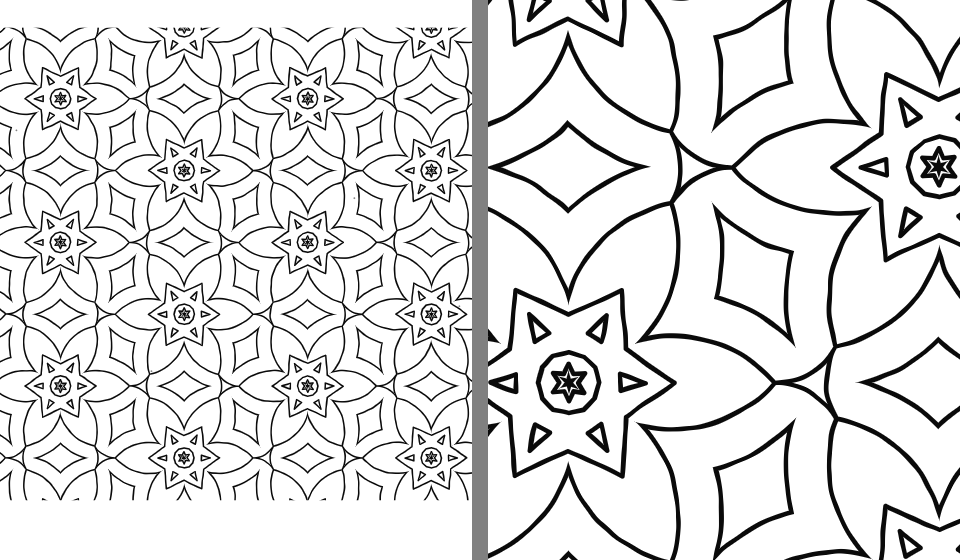
Left: the whole. Right: its middle third, enlarged.
A Shadertoy shader for this pattern:

```glsl
// Line drawing of six-petalled star flowers on a hexagonal lattice, between white bands.
// Each cell is folded into one 30 degree wedge, where a few segments and arcs
// give the whole motif. Low noise makes the pen line waver; a few specks are scattered.

float hash(vec2 p) {
    return fract(sin(dot(p, vec2(12.9898, 78.233))) * 43758.5453);
}

float noise(vec2 p) {
    vec2 i = floor(p), f = fract(p);
    f = f * f * (3.0 - 2.0 * f);
    return mix(mix(hash(i), hash(i + vec2(1, 0)), f.x),
               mix(hash(i + vec2(0, 1)), hash(i + vec2(1, 1)), f.x), f.y);
}

float segment(vec2 p, vec2 a, vec2 b) {
    vec2 d = b - a;
    return length(p - a - d * clamp(dot(p - a, d) / dot(d, d), 0.0, 1.0));
}

float circle(vec2 p, vec2 center, float radius) {
    return abs(length(p - center) - radius);
}

// Offset from the nearest flower centre
vec2 hexCell(vec2 p, float spacing) {
    vec2 s = spacing * vec2(sqrt(3.0), 1.0);
    vec2 a = mod(p + 0.5 * s, s) - 0.5 * s;
    vec2 b = mod(p, s) - 0.5 * s;
    return dot(a, a) < dot(b, b) ? a : b;
}

// Mirror the plane into the wedge from 0 to 30 degrees
vec2 foldWedge(vec2 p) {
    float sixth = radians(60.0);
    float angle = abs(mod(atan(p.y, p.x) + 0.5 * sixth, sixth) - 0.5 * sixth);
    return length(p) * vec2(cos(angle), sin(angle));
}

// Distance to the nearest line of the motif
float motif(vec2 p, float spacing) {
    vec2 axis = vec2(cos(radians(30.0)), 0.5);

    // Heart: small star, twelve-sided ring
    float d = segment(p, vec2(4.4, 0), 8.5 * axis);
    d = min(d, segment(p, vec2(14, 0), 14.0 * axis));

    // Large star with a triangle in each point
    d = min(d, segment(p, vec2(49, 0), 31.0 * axis));
    d = min(d, segment(p, vec2(36, 0), vec2(24, 3.8)));
    d = min(d, segment(p, vec2(24, 3.8), vec2(24, 0)));

    // Petal edge
    d = min(d, circle(p, vec2(47.8, -41.7), 63.0));

    // Three-pointed gap where petal tips meet
    float gap = p.x < 95.0 ? length(p - vec2(95, 0)) : circle(p, vec2(95, 32.3), 32.3);
    d = min(d, gap);

    // Concave diamond halfway to the neighbouring flower
    vec2 q = vec2(0.5 * spacing - dot(p, axis), abs(dot(p, vec2(-axis.y, axis.x))));
    return min(d, circle(q, vec2(77.7, 56.5), 80.8));
}

// Rare faint dots, one chance per grid square
float specks(vec2 p, float pixel) {
    vec2 id = floor(p / 36.0);
    vec2 spot = 36.0 * (id + 0.2 + 0.6 * vec2(hash(id + 3.1), hash(id + 8.7)));
    float dotMask = 1.0 - smoothstep(0.3, 0.7 + pixel, length(p - spot));
    return 0.5 * dotMask * step(0.97, hash(id + 5.3));
}

void mainImage(out vec4 fragColor, in vec2 fragCoord) {
    // The canvas is 648 units wide
    float pixel = 648.0 / iResolution.x;
    vec2 uv = fragCoord * pixel;
    float spacing = 197.25;

    // Slight hand wobble, then lattice and wedge
    vec2 wobble = vec2(noise(uv / 9.0), noise(uv / 9.0 + 40.0)) - 0.5;
    vec2 p = (uv - vec2(83, 436)) * vec2(1.0065, 1.0) + 0.9 * wobble;
    float d = motif(foldWedge(hexCell(p, spacing)), spacing);

    // Pen stroke of uneven width
    float halfWidth = 0.95 + 0.2 * noise(uv / 5.0 + 17.0);
    float ink = clamp(0.5 + (halfWidth - d) / pixel, 0.0, 1.0);
    ink = max(ink, specks(uv, pixel));

    // Blank bands below and above
    float height = iResolution.y * pixel;
    ink *= clamp(0.5 + (uv.y - 82.0) / pixel, 0.0, 1.0)
         * clamp(0.5 + (height - 38.0 - uv.y) / pixel, 0.0, 1.0);

    fragColor = vec4(mix(vec3(1.0), vec3(0.04), ink), 1.0);
}
```
